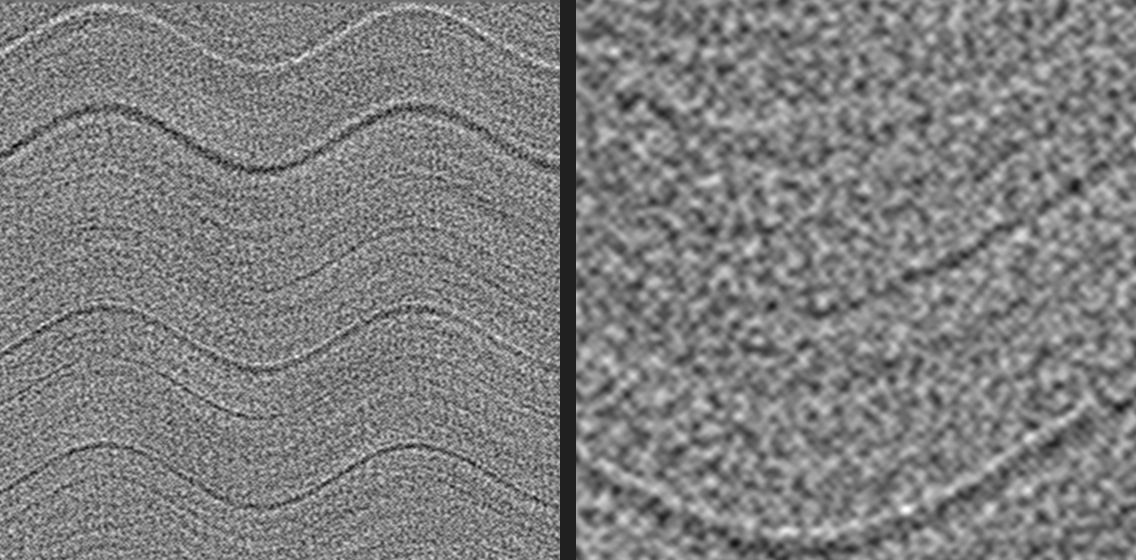
Left: the whole. Right: its middle third, enlarged.
Reproduce this pattern procedurally as a WebGL 1 fragment shader.

```glsl
precision highp float;

// Grey layered section: wavy horizons buried in fine diagonal grain.
// Depth is warped by one cosine so every layer folds alike; horizons are
// wavelets in warped depth, and the grain is crossed, stretched gradient noise.

uniform vec2 u_resolution;

const float TAU = 6.2831853;

// Unit gradient for a lattice point
vec2 gradientAt(vec2 cell) {
  float h = fract(sin(dot(cell, vec2(127.1, 311.7))) * 43758.55);
  return vec2(cos(TAU * h), sin(TAU * h));
}

float gradientNoise(vec2 p) {
  vec2 i = floor(p);
  vec2 f = p - i;
  vec2 s = f * f * f * (f * (f * 6.0 - 15.0) + 10.0);
  vec2 e = vec2(1.0, 0.0);
  float a = dot(gradientAt(i), f);
  float b = dot(gradientAt(i + e.xy), f - e.xy);
  float c = dot(gradientAt(i + e.yx), f - e.yx);
  float d = dot(gradientAt(i + e.xx), f - e.xx);
  return mix(mix(a, b, s.x), mix(c, d, s.x), s.y);
}

// Noise stretched along a direction tilted by angle
float strokes(vec2 p, float angle, vec2 frequency) {
  float c = cos(angle);
  float s = sin(angle);
  return gradientNoise(vec2(c * p.x + s * p.y, c * p.y - s * p.x) * frequency);
}

// Ricker wavelet: a core with two opposite rims
float horizon(float depth, float level, float width) {
  float t = (depth - level) / width;
  return (1.0 - 2.0 * t * t) * exp(-t * t);
}

float horizons(float depth) {
  float v = 0.0;
  // Light band at the top, wide dark band below it
  v += 0.17 * horizon(depth, 0.066, 0.011);
  v -= 0.19 * horizon(depth, 0.249, 0.014);
  // Faint thin layers
  v -= 0.05 * horizon(depth, 0.366, 0.007);
  v -= 0.09 * horizon(depth, 0.461, 0.008);
  v -= 0.09 * horizon(depth, 0.508, 0.007);
  // Dark layers with a light upper edge
  v += 0.10 * horizon(depth, 0.595, 0.005);
  v -= 0.15 * horizon(depth, 0.607, 0.010);
  v -= 0.12 * horizon(depth, 0.692, 0.006);
  v += 0.07 * horizon(depth, 0.841, 0.005);
  v -= 0.17 * horizon(depth, 0.851, 0.008);
  v -= 0.09 * horizon(depth, 0.908, 0.007);
  return v;
}

void main() {
  vec2 uv = gl_FragCoord.xy / u_resolution;

  // Folded depth, measured downward
  float fold = 0.055 * cos(TAU * (uv.x - 0.189) / 0.553);
  float depth = 1.0 - uv.y + fold;

  // Weak broken bedding between the main horizons
  float bedding = gradientNoise(vec2(uv.x * 4.0 + 7.0, depth * 85.0));

  // Grain: strokes leaning both ways, plus some short flat ones
  float grain = strokes(uv + 3.0, 0.72, vec2(90.0, 170.0))
              + strokes(uv + 5.0, -0.78, vec2(90.0, 170.0))
              + 0.5 * strokes(uv + 2.0, 0.0, vec2(95.0, 180.0));

  // Uneven strength along each horizon
  float wear = 1.0 + 0.6 * gradientNoise(vec2(uv.x * 30.0, depth * 25.0 + 11.0));

  float signal = wear * horizons(depth) + 0.12 * bedding + 0.30 * grain;

  // Calm, slightly darker strip along the top edge
  float below = smoothstep(0.001, 0.008, 1.0 - uv.y);
  float grey = mix(0.44, 0.505, below) + signal * mix(0.2, 1.0, below);

  gl_FragColor = vec4(vec3(clamp(grey, 0.0, 1.0)), 1.0);
}
```
